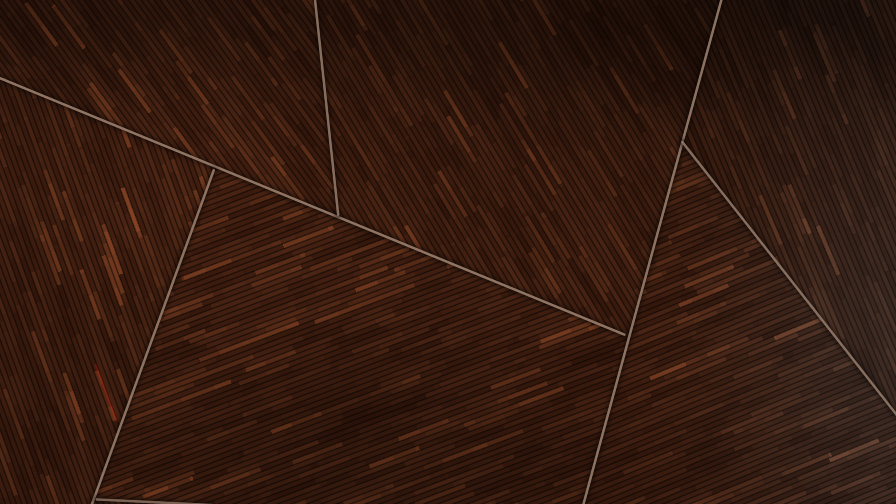
Give the GLSL for this texture, as a WebGL 1 fragment shader.

```glsl
precision highp float;
// Dark slatted wood panels at varied angles, divided by thin pale metal seams.
// Half-plane tests choose a panel; its rotated frame is cut into narrow slats of
// hashed planks, then shaded by layered sines, soft light pools and seam shadows.

uniform vec2 u_resolution;

const float SLATS = 98.0;          // slats per canvas height
const float SEAM_HALF_WIDTH = 0.0025;

float hash(vec2 cell) {
  return fract(sin(dot(cell, vec2(127.1, 311.7))) * 4375.85);
}

// Positive on the left of the direction a -> b
float side(vec2 p, vec2 a, vec2 b) {
  vec2 d = b - a, e = p - a;
  return d.x * e.y - d.y * e.x;
}

float segmentDistance(vec2 p, vec2 a, vec2 b) {
  vec2 d = b - a, e = p - a;
  return length(e - d * clamp(dot(e, d) / dot(d, d), 0.0, 1.0));
}

float pool(vec2 p, vec2 center, vec2 radius) {
  vec2 d = (p - center) / radius;
  return exp(-dot(d, d));
}

// Random tone of planks laid end to end along one slat
float plankTone(float along, float row, float plankLength, float seed) {
  float cell = floor(along / plankLength + hash(vec2(row, seed)) * 9.0);
  return hash(vec2(cell + seed * 3.7, row));
}

vec3 slattedWood(vec2 p, float angle, float seed, float pixel) {
  float c = cos(angle), s = sin(angle);
  vec2 q = vec2(c * p.x + s * p.y, c * p.y - s * p.x);
  float row = floor(q.y * SLATS);
  float across = abs(fract(q.y * SLATS) - 0.5);
  float tone = plankTone(q.x, row, 0.105, seed);
  float fine = plankTone(q.x, row, 0.047, seed + 13.0);
  float mottle = sin(q.x * 9.0 + sin(q.y * 13.0 + seed) * 2.0)
               + 0.6 * sin(q.y * 31.0 + q.x * 5.0 + seed * 2.0);
  float value = 0.65 * tone + 0.25 * fine + 0.06 * mottle + 0.05;
  vec3 wood = mix(vec3(0.165, 0.070, 0.033), vec3(0.275, 0.138, 0.076), value);
  wood += vec3(0.17, 0.085, 0.04) * pow(tone, 14.0) * (0.4 + 0.6 * fine);
  float blur = pixel * SLATS * 0.6;
  float groove = smoothstep(0.36 - blur, 0.36 + blur, across);
  return wood * (1.04 - 0.50 * groove);
}

// Pale line with a dark recess around it
vec3 addSeam(vec3 color, float d, float strength, float pixel) {
  color *= 1.0 - 0.45 * exp(-d * d / 0.00006);
  float line = 1.0 - smoothstep(SEAM_HALF_WIDTH - pixel * 0.6,
                                SEAM_HALF_WIDTH + pixel * 0.6, d);
  return mix(color, vec3(0.60, 0.49, 0.42), line * strength);
}

void main() {
  vec2 p = gl_FragCoord.xy / u_resolution.y;
  float pixel = 1.0 / u_resolution.y;

  // Seam ends
  vec2 longStart = vec2(-0.01, 0.849), longEnd = vec2(1.239, 0.336);
  vec2 shortTop = vec2(0.624, 1.01), shortEnd = vec2(0.671, 0.574);
  vec2 tallTop = vec2(1.434, 1.01), tallFork = vec2(1.354, 0.718);
  vec2 tallEnd = vec2(1.155, -0.01);
  vec2 rightEnd = vec2(1.79, 0.163);
  vec2 leftTop = vec2(0.424, 0.662), leftEnd = vec2(0.179, -0.01);
  vec2 footStart = vec2(0.192, 0.009), footEnd = vec2(0.42, -0.002);

  // Panel layout: grain angle and seed
  float angle, seed;
  float eastOfTall = p.y > tallFork.y ? side(p, tallTop, tallFork)
                                     : side(p, tallFork, tallEnd);
  if (eastOfTall > 0.0) {
    bool upper = side(p, tallFork, rightEnd) > 0.0;
    angle = upper ? -1.17 : 0.39;
    seed = upper ? 3.0 : 6.0;
  } else if (side(p, longStart, longEnd) > 0.0) {
    bool east = side(p, shortTop, shortEnd) > 0.0;
    angle = east ? -1.03 : -0.94;
    seed = east ? 2.0 : 1.0;
  } else {
    bool east = side(p, leftTop, leftEnd) > 0.0;
    angle = east ? 0.36 : -1.22;
    seed = east ? 5.0 : 4.0;
    if (east && side(p, footStart, footEnd) < 0.0) angle = -1.0;
  }
  vec3 color = slattedWood(p, angle, seed, pixel);

  // Broad light: dim upper edge, warm left, cool sheen at the right
  float light = 1.0 - 0.28 * smoothstep(0.65, 1.0, p.y);
  light += 0.18 * pool(p, vec2(0.40, 0.62), vec2(0.45, 0.35));
  light += 0.10 * pool(p, vec2(1.30, 0.42), vec2(0.40, 0.28));
  light -= 0.16 * pool(p, vec2(1.42, 0.98), vec2(0.40, 0.30));
  light -= 0.14 * pool(p, vec2(0.75, 0.05), vec2(0.40, 0.22));
  color *= light;
  float sheen = pool(p, vec2(1.80, 0.28), vec2(0.28, 0.36));
  float haze = smoothstep(1.25, 1.78, p.x) * 0.35;
  color = mix(color, vec3(dot(color, vec3(0.4, 0.4, 0.2))) * vec3(1.25, 1.0, 0.9),
              clamp(haze + 0.25 * sheen, 0.0, 0.6));
  color += vec3(0.045, 0.040, 0.037) * sheen;

  // Thin red glint on the left panel
  float glint = segmentDistance(p, vec2(0.190, 0.275), vec2(0.232, 0.165));
  color += vec3(0.20, 0.01, 0.0) * exp(-glint * glint / 0.000008);

  // Metal seams
  color = addSeam(color, segmentDistance(p, longStart, longEnd), 0.92, pixel);
  color = addSeam(color, segmentDistance(p, shortTop, shortEnd), 0.85, pixel);
  float tall = min(segmentDistance(p, tallTop, tallFork),
                   segmentDistance(p, tallFork, tallEnd));
  color = addSeam(color, tall, 0.90, pixel);
  color = addSeam(color, segmentDistance(p, tallFork, rightEnd), 0.85, pixel);
  color = addSeam(color, segmentDistance(p, leftTop, leftEnd), 0.90, pixel);
  color = addSeam(color, segmentDistance(p, footStart, footEnd), 0.75, pixel);
  gl_FragColor = vec4(color, 1.0);
}
```
